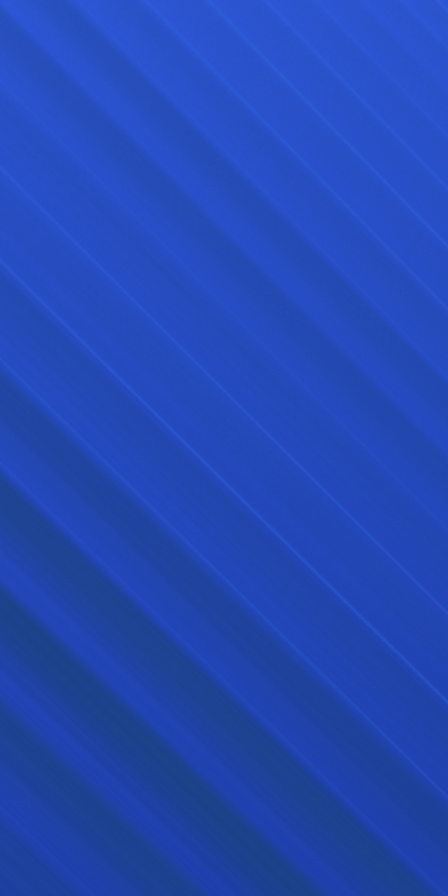
Reproduce this background procedurally as a Shadertoy shader.

```glsl
// Blue diagonal pleats that widen downward, with soft shadows and fine bright creases.
#define FIRST_FOLD -0.306
#define FOLD_STEP 0.0638
#define FOLD_GROWTH 0.00306
#define FOLD_SLOPE 1.01
#define FAN 0.077
#define CREASE_WIDTH 0.0018
#define CREASE_GLOW 0.34
#define STREAKS 0.06
#define GRAIN 0.022
#define TOP_BLUE vec3(0.176, 0.336, 0.835)
#define LOW_BLUE vec3(0.116, 0.248, 0.675)

const vec3 SHADOW_BLUE = vec3(0.108, 0.258, 0.515);
const vec3 CREASE_BLUE = vec3(0.180, 0.420, 0.880);

float hash(float n) {
    return fract(sin(n * 127.1) * 43758.5453);
}

float hash2(vec2 p) {
    return fract(sin(dot(p, vec2(127.1, 311.7))) * 43758.5453);
}

float noise(float x) {
    float cell = floor(x);
    return mix(hash(cell), hash(cell + 1.0), smoothstep(0.0, 1.0, x - cell));
}

// Depth below the top left corner at which fold n meets the left side
float foldDepth(float n) {
    return FIRST_FOLD + FOLD_STEP * n + FOLD_GROWTH * n * n;
}

// Inverse of foldDepth
float foldIndex(float depth) {
    float root = FOLD_STEP * FOLD_STEP + 4.0 * FOLD_GROWTH * (depth - FIRST_FOLD);
    return (sqrt(max(root, 0.0)) - FOLD_STEP) / (2.0 * FOLD_GROWTH);
}

float bell(float x, float center, float width) {
    float t = (x - center) / width;
    return exp(-t * t);
}

void mainImage(out vec4 fragColor, in vec2 fragCoord) {
    vec2 p = fragCoord / iResolution.y;
    p.y = 1.0 - p.y;

    // Slightly fanned diagonal coordinate
    float depth = (p.y - FOLD_SLOPE * p.x) / (1.0 - FAN * p.x);
    float index = foldIndex(depth);
    float band = floor(index);
    float t = index - band;

    vec3 color = mix(TOP_BLUE, LOW_BLUE, pow(p.y, 0.85));

    // Each pleat darkens below its upper edge and fades to the next
    float strength = 0.10 + 0.22 * bell(band, 3.5, 1.3) + 0.75 * bell(band, 9.9, 2.3);
    float shade = smoothstep(0.0, 0.2, t) * (1.0 - smoothstep(0.3, 1.0, t));
    color = mix(color, SHADOW_BLUE, strength * shade);

    // Fine streaks along the pleats, clearer toward the lower left
    float streak = 0.5 * noise(depth * 90.0 + 50.0) + 0.5 * noise(depth * 230.0 + 150.0) - 0.5;
    color *= 1.0 + STREAKS * streak * smoothstep(-0.4, 0.7, depth);

    // Thin bright creases, strongest in two groups of folds
    float fold = floor(index + 0.5);
    float edge = abs(depth - foldDepth(fold)) * 0.71;
    float width = max(CREASE_WIDTH, 0.8 / iResolution.y);
    float group = 0.5 + 0.5 * cos(6.2832 * (fold - 1.0) / 6.0);
    group *= 1.0 - 0.8 * smoothstep(9.0, 11.0, fold);
    float crease = exp(-edge * edge / (width * width)) * group;
    color = mix(color, CREASE_BLUE, CREASE_GLOW * crease);

    // Light grain on a grid fixed to the canvas
    color *= 1.0 + GRAIN * (hash2(floor(p * 512.0)) - 0.5);

    fragColor = vec4(color, 1.0);
}
```
